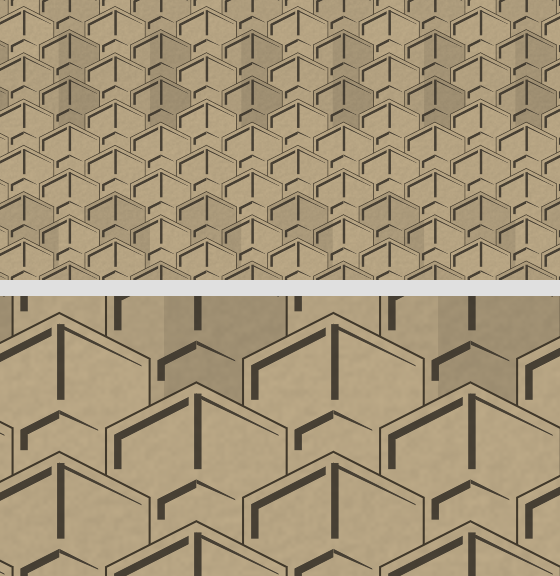
Top: the whole. Bottom: its middle third, enlarged.
Write a Shadertoy shader that draws this pattern.

```glsl
// Overlapping rows of peaked, hexagon-like plaster scales with engraved recesses.
// Scales are composited from back to front on a staggered lattice; each recess is
// a roof-shaped band plus a leg, and value noise gives the grain of the surface.

const float PITCH = 0.3263;         // column spacing, in canvas heights
const float ROW_STEP = 0.2533;      // row spacing, in columns
const float SLOPE = 0.507;          // fall of the roof edges
const float HALF_WIDTH = 0.3333;    // half width of a scale, in columns
const vec2 FIRST_APEX = vec2(0.2594, 0.066);

const vec3 CLAY = vec3(0.715, 0.643, 0.512);
const vec3 SHADOW = vec3(0.24, 0.215, 0.175);
const vec3 OUTLINE = vec3(0.23, 0.20, 0.15);

// Tone of each row: left strip, then the rest.
const vec2 ROW_TONE[12] = vec2[12](
    vec2(1.0), vec2(0.96, 0.89), vec2(0.975), vec2(0.95, 0.87),
    vec2(1.0), vec2(1.0), vec2(1.0), vec2(1.0),
    vec2(0.935), vec2(0.91, 1.0), vec2(1.0), vec2(0.95));

float hash(vec2 p) {
    vec3 q = fract(p.xyx * vec3(0.1031, 0.1030, 0.0973));
    q += dot(q, q.yzx + 33.33);
    return fract((q.x + q.y) * q.z);
}

float noise(vec2 p) {
    vec2 cell = floor(p), f = fract(p);
    f = f * f * (3.0 - 2.0 * f);
    return mix(mix(hash(cell), hash(cell + vec2(1, 0)), f.x),
               mix(hash(cell + vec2(0, 1)), hash(cell + vec2(1, 1)), f.x), f.y);
}

float edge(float d, float blur) {
    return smoothstep(-blur, blur, d);
}

// Soft-edged interval from a to b.
float band(float x, float a, float b, float blur) {
    return edge(x - a, blur) * edge(b - x, blur);
}

// Shadow cast into a recess: thick left roof, thin tapering right roof, left leg.
float recess(vec2 q, float top, float reach, float legEnd, float gap, float blur) {
    float under = q.y - top - SLOPE * abs(q.x);
    float taper = mix(0.015, 0.004, clamp(q.x / reach, 0.0, 1.0));
    float leftRoof = band(under, 0.0, 0.031, blur) * band(q.x, -reach, -gap, blur);
    float rightRoof = band(under, 0.0, taper, blur) * band(q.x, 0.0, reach, blur);
    float leg = band(q.x, -reach, 0.027 - reach, blur)
              * edge(under, blur) * edge(legEnd - q.y, blur);
    return max(max(leftRoof, rightRoof), leg);
}

// Signed depth inside the silhouette of a scale; q.y runs down from the apex.
float scaleDepth(vec2 q) {
    float roof = (q.y - SLOPE * abs(q.x)) / sqrt(1.0 + SLOPE * SLOPE);
    return min(roof, HALF_WIDTH - abs(q.x));
}

vec3 scaleColor(vec2 q, vec2 id, float depth, float blur) {
    vec2 tones = ROW_TONE[int(mod(id.y, 12.0))];
    float tone = mix(tones.x, tones.y, edge(q.x + 0.118, blur));
    tone += 0.012 * (hash(id + 40.0) - 0.5);

    float shade = recess(q, 0.043, 0.30, 0.321, 0.028, blur);
    shade = max(shade, recess(q, 0.358, 0.142, 0.505, 0.0, blur));
    float middleBar = band(q.x, -0.008, 0.019, blur) * band(q.y, 0.045, 0.321, blur);
    shade = max(shade, middleBar);

    vec3 color = mix(CLAY * tone, SHADOW, 0.92 * shade);
    float line = edge(0.0075 - depth, blur);
    return mix(color, OUTLINE, 0.95 * line);
}

// Fine grain lit from the upper left.
float grain(vec2 p) {
    vec2 coarse = p * vec2(24.0, 30.0), fine = p * 62.0;
    float relief = noise(coarse) - noise(coarse + vec2(0.5, 0.5));
    return 0.03 * relief + 0.035 * (noise(fine) - 0.5);
}

void mainImage(out vec4 fragColor, in vec2 fragCoord) {
    // Lattice units, measured downward from the top edge.
    vec2 p = vec2(fragCoord.x, iResolution.y - fragCoord.y) / (iResolution.y * PITCH);
    float blur = 0.6 / (iResolution.y * PITCH);
    vec2 local = p - FIRST_APEX;
    float nearestRow = floor(local.y / ROW_STEP);

    // Lower rows cover the rows above them.
    vec3 color = CLAY;
    for (int i = -3; i <= 1; i++) {
        float row = nearestRow + float(i);
        float x = local.x - 0.5 * mod(row, 2.0);
        float column = floor(x + 0.5);
        vec2 q = vec2(x - column, local.y - row * ROW_STEP);
        float depth = scaleDepth(q);
        vec3 scale = scaleColor(q, vec2(column, row), depth, blur);
        color = mix(color, scale, edge(depth, blur));
    }

    color *= 1.0 + grain(p);
    fragColor = vec4(color, 1.0);
}
```
